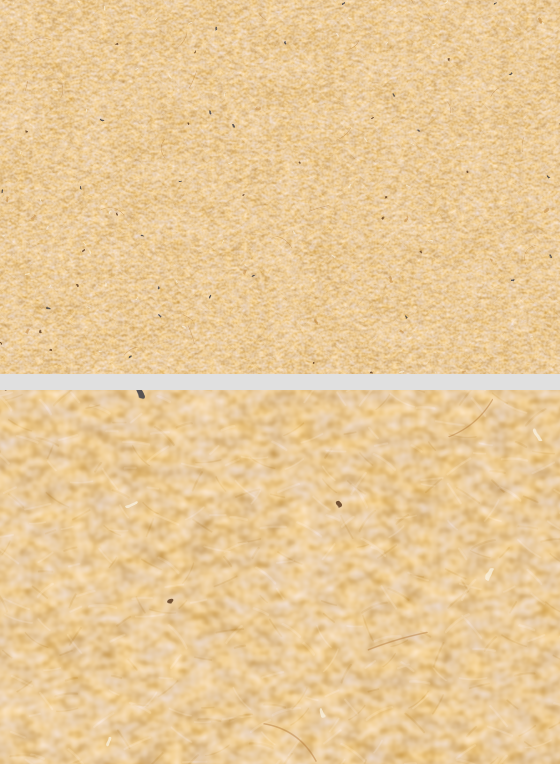
Top: the whole. Bottom: its middle third, enlarged.
Give the GLSL for this texture, as a WebGL 2 fragment shader.

```glsl
#version 300 es
precision highp float;
// Recycled kraft paper: matted fine fibres, stray hairs, pale flecks and dark specks.

uniform vec2 u_resolution;
out vec4 fragColor;

// Paper colours; the two steps are one deviation of tone
const vec3 PAPER = vec3(0.925, 0.798, 0.597);
const vec3 LIGHT_STEP = vec3(0.014, 0.030, 0.070);
const vec3 DARK_STEP = vec3(0.034, 0.050, 0.077);
const vec3 TINT_STEP = vec3(0.014, 0.009, -0.012);

// Inclusion colours
const vec3 HAIR = vec3(0.70, 0.46, 0.20);
const vec3 FLAKE = vec3(0.76, 0.52, 0.22);
const vec3 FLECK = vec3(0.98, 0.95, 0.88);
const vec3 SPECK_BROWN = vec3(0.38, 0.24, 0.13);
const vec3 SPECK_SLATE = vec3(0.24, 0.24, 0.28);

// Pulp structure, frequencies per canvas height
const vec2 STRAND_FREQ = vec2(48.0, 125.0);
const int STRAND_LAYERS = 4;
const float STRAND_FAN = 1.1;
const float STRAND_GAIN = 1.5;
const float GRAIN_FREQ = 150.0;
const float GRAIN_GAIN = 1.9;
const float CLOUD_FREQ = 14.0;
const float CLOUD_GAIN = 1.1;
const float TINT_FREQ = 75.0;
const float TINT_GAIN = 4.0;
const float FIBRE_GAIN = 0.85;
const float EDGE_PIXELS = 0.7;
const float PI = 3.14159;

// Three random values in 0..1 for a cell
vec3 hash3(vec2 cell, float seed) {
    uvec3 v = uvec3(ivec3(cell, seed)) * 1664525u + 1013904223u;
    for (int i = 0; i < 2; i++) {
        v.x += v.y * v.z;
        v.y += v.z * v.x;
        v.z += v.x * v.y;
        v ^= v >> 16u;
    }
    return vec3(v >> 8u) / 16777216.0;
}

mat2 rotation(float angle) {
    float c = cos(angle), s = sin(angle);
    return mat2(c, -s, s, c);
}

float cornerSlope(vec2 cell, vec2 offset, float seed) {
    float angle = 2.0 * PI * hash3(cell, seed).x;
    return dot(vec2(cos(angle), sin(angle)), offset);
}

float gradientNoise(vec2 p, float seed) {
    vec2 i = floor(p), f = p - i;
    vec2 w = f * f * f * (f * (f * 6.0 - 15.0) + 10.0);
    vec2 e = vec2(1.0, 0.0);
    float low = mix(cornerSlope(i, f, seed), cornerSlope(i + e, f - e, seed), w.x);
    float high = mix(cornerSlope(i + e.yx, f - e.yx, seed), cornerSlope(i + 1.0, f - 1.0, seed), w.x);
    return mix(low, high, w.y);
}

// Scattered bent capsules; size = half length, half width. Returns coverage and a random pick.
vec2 scatter(vec2 p, float cells, float chance, vec2 size, float bend, float spread, float seed) {
    float edge = EDGE_PIXELS / u_resolution.y;
    vec2 home = floor(p * cells);
    vec2 result = vec2(0.0);
    for (int k = 0; k < 9; k++) {
        vec2 cell = home + vec2(k % 3, k / 3) - 1.0;
        vec3 place = hash3(cell, seed);
        vec3 form = hash3(cell, seed + 50.0);
        if (place.z > chance) continue;
        vec2 q = rotation((form.x - 0.5) * spread) * (p - (cell + place.xy) / cells);
        vec2 s = size * mix(vec2(0.35, 0.6), vec2(1.0), form.yz);
        q.y += bend * (form.z - 0.5) * q.x * q.x;
        float d = length(vec2(max(abs(q.x) - s.x, 0.0), q.y)) - s.y;
        float cover = 1.0 - smoothstep(-edge, edge, d);
        if (cover > result.x) result = vec2(cover, form.y);
    }
    return result;
}

// Tone of the matted pulp, about one unit of deviation
float pulpTone(vec2 p) {
    vec2 warped = p + 0.006 * vec2(gradientNoise(p * 22.0, 1.0), gradientNoise(p * 22.0, 2.0));
    float strands = 0.0;
    for (int i = 0; i < STRAND_LAYERS; i++) {
        float angle = (float(i) / float(STRAND_LAYERS - 1) - 0.5) * STRAND_FAN;
        strands += gradientNoise(rotation(angle) * warped * STRAND_FREQ, 10.0 + float(i));
    }
    float tone = STRAND_GAIN * strands;
    tone += GRAIN_GAIN * gradientNoise(p * GRAIN_FREQ, 20.0);
    tone += CLOUD_GAIN * gradientNoise(p * CLOUD_FREQ * vec2(0.7, 1.0), 21.0);
    float pale = scatter(p, 36.0, 0.8, vec2(0.013, 0.0011), 22.0, 2.0, 30.0).x;
    float deep = scatter(p, 34.0, 0.7, vec2(0.012, 0.0010), 26.0, 2.4, 31.0).x;
    return tone + FIBRE_GAIN * (pale - deep);
}

void main() {
    vec2 p = gl_FragCoord.xy / u_resolution.y;

    // Paper body
    float tone = pulpTone(p);
    float tint = TINT_GAIN * gradientNoise(p * TINT_FREQ * vec2(0.6, 1.0), 22.0);
    vec3 color = PAPER + max(tone, 0.0) * LIGHT_STEP + min(tone, 0.0) * DARK_STEP + tint * TINT_STEP;

    // Hairs, flakes and pale flecks
    vec2 ragged = p + 0.003 * vec2(gradientNoise(p * 130.0, 3.0), gradientNoise(p * 130.0, 4.0));
    color = mix(color, HAIR, 0.45 * scatter(p, 7.0, 0.35, vec2(0.034, 0.0008), 40.0, 2.0 * PI, 40.0).x);
    color = mix(color, FLAKE, 0.55 * scatter(ragged, 7.0, 0.16, vec2(0.006, 0.0040), 0.0, PI, 41.0).x);
    color = mix(color, FLECK, 0.75 * scatter(ragged, 12.0, 0.25, vec2(0.005, 0.0017), 0.0, PI, 42.0).x);

    // Dark specks
    vec2 speck = scatter(ragged, 9.0, 0.36, vec2(0.0028, 0.0026), 0.0, PI, 43.0);
    color = mix(color, mix(SPECK_BROWN, SPECK_SLATE, step(0.5, speck.y)), 0.85 * speck.x);

    fragColor = vec4(clamp(color, 0.0, 1.0), 1.0);
}
```
